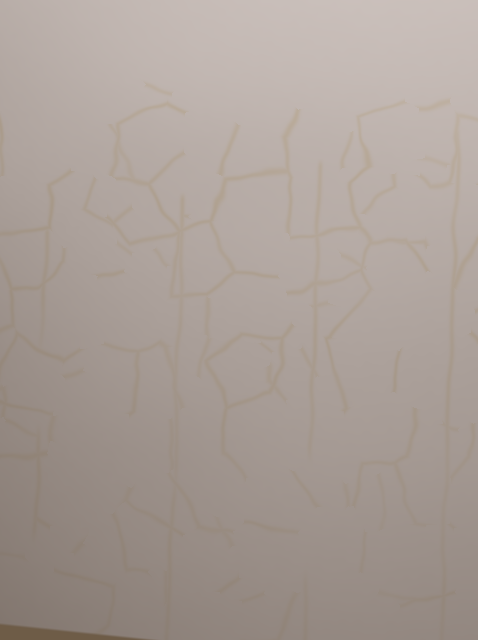
This texture is drawn by a WebGL 2 fragment shader. Its source:

```glsl
#version 300 es
precision highp float;
// Dim plaster wall, shaded from top to bottom, with soft tan cracks and long upright seams.
uniform vec2 u_resolution;
out vec4 outColor;

float hash(vec2 p) {
    return fract(sin(dot(p, vec2(127.1, 311.7))) * 43758.5453);
}

float noise(vec2 p) {
    vec2 i = floor(p), f = fract(p);
    f = f * f * (3.0 - 2.0 * f);
    return mix(mix(hash(i), hash(i + vec2(1, 0)), f.x),
               mix(hash(i + vec2(0, 1)), hash(i + vec2(1, 1)), f.x), f.y);
}

// Jittered centre of a grid cell
vec2 site(vec2 cell) {
    return cell + 0.5 + 0.8 * (vec2(hash(cell), hash(cell + 47.3)) - 0.5);
}

// Soft stroke profile around a centre line
float stroke(float d) {
    return exp(-pow(d / 0.0052, 2.0));
}

// Voronoi borders, of which only a random part is kept
float cracks(vec2 p, float scale, float keep) {
    vec2 q = p * scale, base = floor(q), home = base;
    float nearest = 1e3;
    for (int y = -1; y <= 1; y++)
    for (int x = -1; x <= 1; x++) {
        vec2 cell = base + vec2(x, y);
        float d = length(site(cell) - q);
        if (d < nearest) { nearest = d; home = cell; }
    }
    vec2 a = site(home);
    float ink = 0.0;
    for (int y = -2; y <= 2; y++)
    for (int x = -2; x <= 2; x++) {
        if (x == 0 && y == 0) continue;
        vec2 cell = home + vec2(x, y);
        vec2 b = site(cell), middle = 0.5 * (a + b);
        // The cracks thin out below and stop short of the top
        float h = middle.y / scale;
        float chance = keep * mix(0.7, 1.0, smoothstep(0.3, 0.7, h))
                     * (1.0 - smoothstep(1.02, 1.2, h));
        if (hash(home + cell + scale) < chance) {
            float d = dot(middle - q, normalize(b - a)) / scale;
            ink = max(ink, stroke(d));
        }
    }
    return ink;
}

// Slightly leaning upright seams, broken by gaps
float seams(vec2 p) {
    float ink = 0.0;
    for (int i = 0; i < 4; i++) {
        float k = float(i);
        float wobble = 0.009 * (noise(vec2(k * 9.0, p.y * 15.0)) - 0.5);
        float d = p.x - (0.067 + 0.285 * k + 0.034 * p.y + wobble);
        float top = 0.87 + 0.07 * k;
        float whole = smoothstep(0.24, 0.36, noise(vec2(k * 5.0 + 3.0, p.y * 6.0)) + 0.1 * k);
        ink = max(ink, stroke(d) * whole * (1.0 - smoothstep(top - 0.02, top, p.y)));
    }
    return ink;
}

void main() {
    vec2 uv = gl_FragCoord.xy / u_resolution;
    vec2 p = gl_FragCoord.xy / u_resolution.x;

    // Wall with light falling off downwards and to the left
    float light = 0.02 + 0.98 * uv.y + 0.22 * (uv.x - 0.5);
    light -= 0.45 * pow(abs(uv.x - 0.6), 2.0);
    light += 0.06 * (noise(p * vec2(3.0, 5.0)) - 0.5);
    light += 0.012 * (noise(p * 60.0) - 0.5);
    vec3 color = mix(vec3(0.565, 0.52, 0.492), vec3(0.783, 0.742, 0.723), light);

    // Cracks, bent by coarse and fine noise
    vec2 bent = p + 0.022 * (vec2(noise(p * 14.0), noise(p * 14.0 + 31.0)) - 0.5)
                  + 0.007 * (vec2(noise(p * 38.0), noise(p * 38.0 + 17.0)) - 0.5);
    float ink = max(cracks(bent, 8.2, 0.53), 0.8 * cracks(bent + 0.013, 11.0, 0.1));
    ink = max(ink, 0.9 * seams(p));
    ink *= mix(0.6, 1.0, smoothstep(0.0, 0.7, uv.y)) * mix(0.6, 1.0, noise(p * 11.0));
    color *= mix(vec3(1.0), vec3(0.972, 0.948, 0.878), ink);

    // Brown wedge along the lower left edge
    float wedge = 1.0 - smoothstep(-0.004, 0.003, p.y - 0.034 + 0.105 * p.x);
    color = mix(color, vec3(0.43, 0.36, 0.28), wedge);

    outColor = vec4(color, 1.0);
}
```
